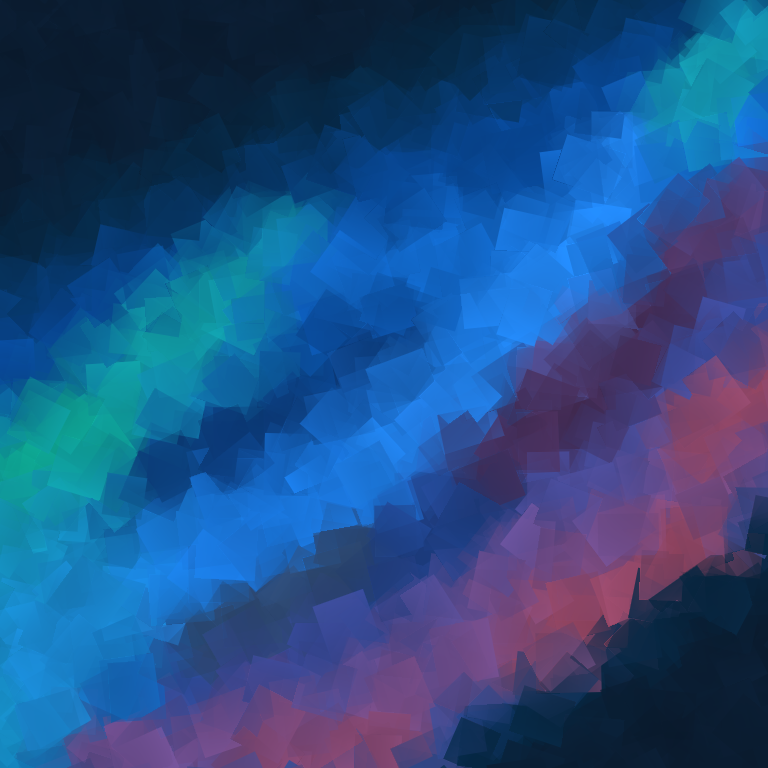
Write a Shadertoy shader that draws this background.

```glsl
// Diagonal ribbons of teal, azure, indigo and rose on navy, built from square dabs.
// Soft strokes form a smooth colour field; each layer finds the topmost jittered,
// rotated square at a point and fills it with the field colour of its centre.

const int   LAYERS = 7;
const float CELL_FIRST = 0.085;    // dab spacing of the bottom layer
const float CELL_LAST = 0.068;     // dab spacing of the top layer
const float COLOUR_SCATTER = 0.04; // how far a dab may fetch its colour
const float SHADE_RANGE = 0.20;    // brightness variation between dabs
const float GRADIENT = 0.08;       // brightness slope within a dab

const vec3 NAVY   = vec3(0.04, 0.11, 0.19);
const vec3 ABYSS  = vec3(0.02, 0.16, 0.27);
const vec3 ROYAL  = vec3(0.03, 0.28, 0.59);
const vec3 DEEP   = vec3(0.04, 0.21, 0.45);
const vec3 COBALT = vec3(0.07, 0.41, 0.79);
const vec3 AZURE  = vec3(0.13, 0.51, 0.92);
const vec3 CYAN   = vec3(0.08, 0.54, 0.73);
const vec3 TEAL   = vec3(0.08, 0.61, 0.68);
const vec3 GREEN  = vec3(0.05, 0.62, 0.54);
const vec3 INDIGO = vec3(0.21, 0.28, 0.59);
const vec3 LILAC  = vec3(0.33, 0.34, 0.63);
const vec3 SLATE  = vec3(0.17, 0.27, 0.42);
const vec3 MAROON = vec3(0.27, 0.17, 0.33);
const vec3 PLUM   = vec3(0.43, 0.29, 0.53);
const vec3 ROSE   = vec3(0.58, 0.27, 0.38);

vec4 hash4(vec3 seed) {
    vec4 p = fract(seed.xyzx * vec4(0.1031, 0.1030, 0.0973, 0.1099));
    p += dot(p, p.wzxy + 33.33);
    return fract((p.xxyz + p.yzzw) * p.zywx);
}

// Blend a soft line segment, from ends.xy to ends.zw, into a colour.
void stroke(inout vec3 c, vec2 p, vec4 ends, float width, vec3 colour) {
    vec2 along = ends.zw - ends.xy, d = p - ends.xy;
    d -= along * clamp(dot(d, along) / dot(along, along), 0.0, 1.0);
    float fall = max(0.0, 1.0 - dot(d, d) / (2.6 * width * width));
    c = mix(c, colour, fall * fall);
}

vec3 colourField(vec2 p) {
    vec3 c = ROYAL;

    // Teal and green ribbon on the left
    stroke(c, p, vec4(0.00, 0.20, 0.27, 0.52), 0.10, mix(ROYAL, CYAN, 0.7));
    stroke(c, p, vec4(-0.02, 0.06, 0.04, 0.30), 0.12, CYAN);
    stroke(c, p, vec4(-0.02, 0.36, 0.38, 0.68), 0.06, mix(CYAN, GREEN, 0.6));
    stroke(c, p, vec4(-0.02, 0.39, 0.12, 0.43), 0.05, GREEN);

    // Azure ribbon, with the dark hollow above it
    stroke(c, p, vec4(0.40, 0.63, 0.60, 0.69), 0.055, COBALT);
    stroke(c, p, vec4(0.62, 0.62, 0.72, 0.69), 0.06, COBALT);
    stroke(c, p, vec4(0.20, 0.36, 0.53, 0.54), 0.058, DEEP);
    stroke(c, p, vec4(0.06, 0.14, 0.26, 0.27), 0.08, mix(CYAN, AZURE, 0.45));
    stroke(c, p, vec4(0.26, 0.27, 0.49, 0.40), 0.075, mix(COBALT, AZURE, 0.5));
    stroke(c, p, vec4(0.52, 0.43, 0.70, 0.59), 0.07, AZURE);
    stroke(c, p, vec4(0.70, 0.60, 0.84, 0.80), 0.068, AZURE);
    stroke(c, p, vec4(0.92, 0.80, 1.02, 0.84), 0.06, COBALT);

    // Indigo body and its shadows
    stroke(c, p, vec4(0.30, 0.11, 0.68, 0.32), 0.09, INDIGO);
    stroke(c, p, vec4(0.68, 0.34, 1.02, 0.62), 0.115, INDIGO);
    stroke(c, p, vec4(0.50, 0.26, 0.64, 0.34), 0.055, mix(DEEP, INDIGO, 0.4));
    stroke(c, p, vec4(0.72, 0.52, 0.79, 0.58), 0.045, LILAC);
    stroke(c, p, vec4(0.27, 0.17, 0.47, 0.28), 0.042, SLATE);
    stroke(c, p, vec4(0.64, 0.41, 0.76, 0.47), 0.048, MAROON);
    stroke(c, p, vec4(0.79, 0.51, 0.89, 0.65), 0.048, MAROON);
    stroke(c, p, vec4(0.92, 0.69, 1.03, 0.76), 0.05, mix(MAROON, PLUM, 0.5));

    // Plum and rose fringe
    stroke(c, p, vec4(0.14, 0.01, 0.50, 0.06), 0.06, PLUM);
    stroke(c, p, vec4(0.51, 0.09, 0.70, 0.23), 0.075, PLUM);
    stroke(c, p, vec4(0.72, 0.24, 1.02, 0.44), 0.085, PLUM);
    stroke(c, p, vec4(0.35, 0.01, 0.53, 0.04), 0.045, mix(PLUM, ROSE, 0.6));
    stroke(c, p, vec4(0.67, 0.14, 0.91, 0.30), 0.05, ROSE);
    stroke(c, p, vec4(0.91, 0.44, 1.02, 0.51), 0.05, ROSE);

    // Navy corners, then the teal tip at the upper right
    float upper = 0.64 + 0.44 * p.x - p.y;
    float lower = p.y - 0.78 * (p.x - 0.575);
    float inside = smoothstep(-0.05, 0.12, upper) * smoothstep(-0.03, 0.025, lower);
    vec3 night = mix(NAVY, ABYSS, smoothstep(-0.15, 0.0, min(upper, lower)));
    c = mix(night, c, inside);
    stroke(c, p, vec4(0.90, 0.87, 0.97, 0.95), 0.06, TEAL);
    return c;
}

// Paint one jittered grid of square dabs, one colour lookup per point.
void paintLayer(inout vec3 c, vec2 p, float layer, float pixel) {
    float cell = mix(CELL_FIRST, CELL_LAST, layer / float(LAYERS - 1));
    float co = cos(layer * 1.37), si = sin(layer * 1.37);
    mat2 turn = mat2(co, si, -si, co);
    vec2 g = turn * p / cell + layer * 17.3;
    vec2 base = floor(g), topOffset = vec2(0.0);
    vec4 topDab = vec4(0.0);
    float cover = 0.0, slope = 0.0;
    for (int k = 0; k < 9; k++) {
        vec2 id = base + vec2(k % 3 - 1, k / 3 - 1);
        vec4 r = hash4(vec3(id + 200.0, layer * 7.0 + 3.0));
        vec2 offset = g - id - r.xy;
        vec2 axis = normalize(r.zw - 0.4987);
        vec2 q = vec2(dot(offset, axis), dot(offset, vec2(-axis.y, axis.x)));
        vec2 halfSize = 0.38 + 0.22 * fract(r.xy * 7.0 + r.zw);
        vec2 edge = abs(q) - halfSize;
        float hit = clamp(0.5 - max(edge.x, edge.y) * cell / pixel, 0.0, 1.0);
        if (hit > 0.0) {
            cover = hit;
            slope = q.y / halfSize.y;
            topOffset = offset;
            topDab = fract(r * 13.0 + r.wxyz);
        }
    }
    vec2 centre = p - topOffset * turn * cell;
    vec3 dab = colourField(centre + (topDab.xy - 0.5) * COLOUR_SCATTER);
    dab *= 1.0 + SHADE_RANGE * (topDab.z - 0.5) + GRADIENT * slope;
    c = mix(c, dab, cover * mix(0.35, 0.9, topDab.w) * (0.72 + 0.28 * slope));
}

void mainImage(out vec4 fragColor, in vec2 fragCoord) {
    vec2 p = fragCoord / iResolution.xy;
    vec3 colour = colourField(p);
    for (int k = 0; k < LAYERS; k++) paintLayer(colour, p, float(k), 1.0 / iResolution.y);
    fragColor = vec4(clamp(colour, 0.0, 1.0), 1.0);
}
```
